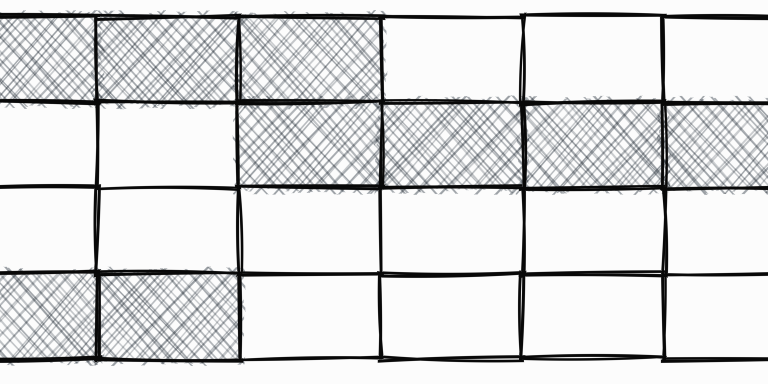
Write a Shadertoy shader that draws this pattern.

```glsl
const vec2 CELL = vec2(0.3685, 0.2227);

vec3 hash3(vec3 p) {
    p = fract(p * vec3(0.1031, 0.1030, 0.0973));
    p += dot(p, p.yxz + 33.33);
    return fract((p.xxy + p.yxx) * p.zyx);
}

float cover(float d) {
    float soft = max(0.0016, 0.7 / iResolution.y);
    return 1.0 - smoothstep(-soft, soft, d);
}

// Overlapping bowed pen strokes, each running one cell and slightly past its ends
float penLine(float along, float across, float len, float lineId, vec2 range) {
    float d = 1.0;
    for (int k = -1; k <= 1; k++) {
        float segment = floor(along / len) + float(k);
        if (segment < range.x || segment > range.y) continue;
        float t = along / len - segment;
        for (int s = 0; s < 2; s++) {
            vec3 seed = vec3(segment + 20.0, lineId, float(s) * 7.0 + len * 100.0);
            vec3 bend = hash3(seed) - 0.5;
            vec3 shape = hash3(seed + 41.0);
            float path = mix(bend.x, bend.y, t) * 0.013 + bend.z * 0.036 * t * (1.0 - t);
            float width = mix(0.0030, 0.0046, mix(shape.x, shape.y, t));
            float ends = max(-t, t - 1.0) * len - 0.012 * shape.z;
            d = min(d, max(abs(across - path) - width, ends));
        }
    }
    return d;
}

bool isShaded(vec2 id) {
    if (id.y == 3.0) return id.x < 2.0;
    if (id.y == 2.0) return id.x > 0.0;
    return id.y == 0.0 && id.x < 1.0;
}

// One direction of loose pencil strokes with ragged ends
float hatch(vec2 p, vec2 id, float side) {
    vec2 dir = normalize(vec2(side, 1.1));
    vec2 q = vec2(dot(p, vec2(dir.y, -dir.x)), dot(p, dir));
    vec2 outside = abs(p) - 0.5 * CELL;
    float edge = max(outside.x, outside.y);
    float ink = 0.0;
    for (int layer = 0; layer < 2; layer++) {
        float gap = 0.026 + 0.005 * float(layer);
        for (int k = -1; k <= 1; k++) {
            float strokeId = floor(q.x / gap) + float(k);
            vec3 r = hash3(vec3(id * 17.0 + side * 5.0, strokeId + 91.0 * float(layer)));
            float x = q.x - (strokeId + 0.25 + 0.5 * r.x) * gap - (r.y - 0.5) * 0.07 * q.y;
            float d = max(abs(x) - mix(0.0018, 0.0029, r.y), edge + 0.004 - 0.022 * r.z);
            ink = max(ink, mix(0.5, 1.0, r.z) * cover(d));
        }
    }
    return ink;
}

void mainImage(out vec4 fragColor, in vec2 fragCoord) {
    vec2 p = fragCoord / iResolution.y - vec2(0.255, 0.065);
    vec3 color = vec3(0.99);
    vec3 pencil = vec3(0.61, 0.63, 0.65);

    // Cross-hatched cells, including strokes spilling from neighbours
    vec2 home = floor(p / CELL);
    for (int j = -1; j <= 1; j++) {
        for (int i = -1; i <= 1; i++) {
            vec2 id = home + vec2(i, j);
            if (!isShaded(id)) continue;
            vec2 local = p - (id + 0.5) * CELL;
            color *= mix(vec3(1.0), pencil, hatch(local, id, 1.0));
            color *= mix(vec3(1.0), pencil, hatch(local, id, -1.0));
        }
    }

    // Black grid: five rules across, open at the sides, and the uprights
    float row = clamp(round(p.y / CELL.y), 0.0, 4.0);
    float column = round(p.x / CELL.x);
    float across = penLine(p.x, p.y - row * CELL.y, CELL.x, row, vec2(-9.0, 9.0));
    float upright = penLine(p.y, p.x - column * CELL.x, CELL.y, column + 30.0, vec2(0.0, 3.0));
    color = mix(color, vec3(0.03), cover(min(across, upright)));

    fragColor = vec4(color, 1.0);
}
```
